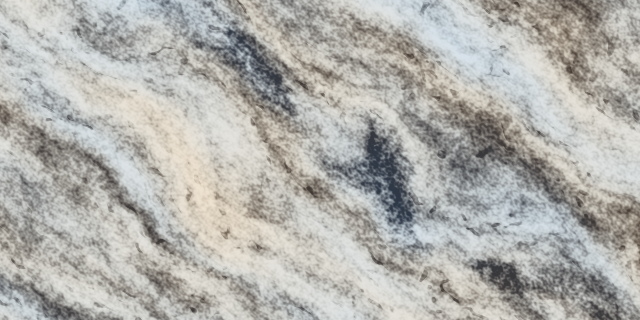
A WebGL 2 fragment shader for this texture:

```glsl
#version 300 es
precision highp float;
// Polished stone slab: slanted pale, cream and brown bands with dark mineral pods.
// Warped gradient noise, stretched along the bedding, builds one tone field;
// a ramp turns its rank into colour, and a second field warms or cools it.
#define BEDDING_ANGLE 0.66
#define FOLD_SIZE 0.034
#define STREAK_GAIN 0.50
#define FIBRE_GAIN 0.40
#define GRAIN_GAIN 0.44
#define POD_GAIN 1.9
#define SPECK_GAIN 1.2
#define VEIN_GAIN 0.55
#define TONE_SHIFT 0.06
#define TONE_SPREAD 1.65
#define TINT_GAIN 0.021

uniform vec2 u_resolution;
out vec4 fragColor;

// Unit gradient for a lattice cell
vec2 cellGradient(vec2 cell) {
    uvec2 k = uvec2(ivec2(cell));
    uint h = k.x * 1664525u + k.y * 22695477u + 1013904223u;
    h = (h ^ (h >> 15)) * 1664525u;
    h = (h ^ (h >> 13)) * 22695477u;
    h ^= h >> 16;
    float angle = 6.2832 * float(h & 65535u) / 65536.0;
    return vec2(cos(angle), sin(angle));
}

// Gradient noise scaled to about unit deviation
float gnoise(vec2 p) {
    vec2 i = floor(p), f = p - i;
    vec2 w = f * f * f * (f * (f * 6.0 - 15.0) + 10.0);
    vec2 e = vec2(1.0, 0.0);
    float a = dot(cellGradient(i), f);
    float b = dot(cellGradient(i + e.xy), f - e.xy);
    float c = dot(cellGradient(i + e.yx), f - e.yx);
    float d = dot(cellGradient(i + e.xx), f - e.xx);
    return 4.2 * mix(mix(a, b, w.x), mix(c, d, w.x), w.y);
}

float band(float x, float centre, float width) {
    float d = (x - centre) / width;
    return exp(-d * d);
}

// Broad folds plus smaller, ragged displacement
vec2 foldWarp(vec2 p) {
    vec2 shift = vec2(0.0);
    float size = FOLD_SIZE, freq = 2.0;
    for (int k = 0; k < 4; k++) {
        vec2 q = p * freq + float(k) * 17.3;
        shift += size * vec2(gnoise(q), gnoise(q + 41.7));
        size *= 0.36;
        freq *= 2.7;
    }
    return shift;
}

float rise(float a, float b, float x) {
    return clamp((x - a) / (b - a), 0.0, 1.0);
}

// Colour by rank, from rare dark mineral to common pale ground
vec3 stoneRamp(float rank) {
    vec3 c = mix(vec3(0.23, 0.22, 0.22), vec3(0.40, 0.38, 0.37), rise(0.005, 0.04, rank));
    c = mix(c, vec3(0.53, 0.52, 0.50), rise(0.04, 0.12, rank));
    c = mix(c, vec3(0.65, 0.64, 0.62), rise(0.12, 0.30, rank));
    c = mix(c, vec3(0.75, 0.75, 0.73), rise(0.30, 0.52, rank));
    c = mix(c, vec3(0.84, 0.84, 0.82), rise(0.52, 0.86, rank));
    return mix(c, vec3(0.89, 0.89, 0.875), rise(0.86, 1.0, rank));
}

void main() {
    vec2 p = gl_FragCoord.xy / u_resolution.y;
    float cs = cos(BEDDING_ANGLE), sn = sin(BEDDING_ANGLE);
    vec2 flat_ = vec2(cs * p.x - sn * p.y, sn * p.x + cs * p.y);
    vec2 bed = flat_ + foldWarp(flat_);
    float along = bed.x, across = bed.y;

    // Main layers of the slab
    float cream = band(across, 0.74, 0.15);
    float pale = band(across, 1.56, 0.11);
    float brown = band(across, 1.36, 0.08) * mix(0.4, 1.1, smoothstep(0.5, 0.9, along));
    float corner = band(across, 1.80, 0.12);
    float lower = 1.0 - smoothstep(0.42, 0.66, across);
    float seams = band(across, 0.52, 0.03) + 0.7 * band(across, 0.34, 0.025)
                + 0.8 * band(across, 0.16, 0.06);
    float tone = 0.9 * cream + 1.2 * pale - 1.1 * brown - 0.8 * corner - 0.8 * seams;

    // Dark pods strung along the middle layer
    float pods = band(across, 1.10, 0.07)
               * smoothstep(-0.1, 0.6, gnoise(vec2(along * 3.4, across * 7.0) + 5.2));
    tone -= POD_GAIN * pods;

    // Streaks and fibres along the bedding
    tone += STREAK_GAIN * (1.0 + 0.4 * lower) * gnoise(bed * vec2(3.0, 13.0) + 11.0);
    tone += FIBRE_GAIN * gnoise(bed * vec2(10.0, 30.0) + 23.0);

    // Thin broken veins
    float vein = 1.0 - smoothstep(0.0, 0.16, abs(gnoise(bed * vec2(1.6, 8.0) + 31.0)));
    tone -= VEIN_GAIN * vein * smoothstep(-0.2, 0.9, gnoise(bed * vec2(4.0, 6.0) + 7.0));

    // Clustered specks and crystal grain
    float cluster = smoothstep(-0.6, 0.8, gnoise(bed * vec2(4.0, 9.0) + 53.0));
    tone -= SPECK_GAIN * cluster * smoothstep(1.0, 1.7, gnoise(bed * vec2(24.0, 42.0) + 61.0));
    float grain = 0.75 * gnoise(flat_ * vec2(42.0, 60.0)) + 0.65 * gnoise(flat_ * vec2(95.0, 118.0));
    tone += GRAIN_GAIN * (1.0 + 0.5 * pods) * grain;

    // Tone rank to colour, then warm or green-grey tint
    float rank = 1.0 / (1.0 + exp(-TONE_SPREAD * (tone + TONE_SHIFT)));
    float warmth = 0.75 * gnoise(bed * vec2(1.5, 6.0) + 71.0) + 0.9 * cream + 1.1 * brown
                 + 1.2 * corner + 0.7 * seams + 0.6 * band(across, 1.0, 0.06)
                 - 0.7 * pale - 0.8 * pods - 0.45;
    vec3 colour = stoneRamp(rank) + TINT_GAIN * warmth * vec3(1.0, 0.0, -1.1);
    fragColor = vec4(clamp(colour, 0.0, 1.0), 1.0);
}
```
